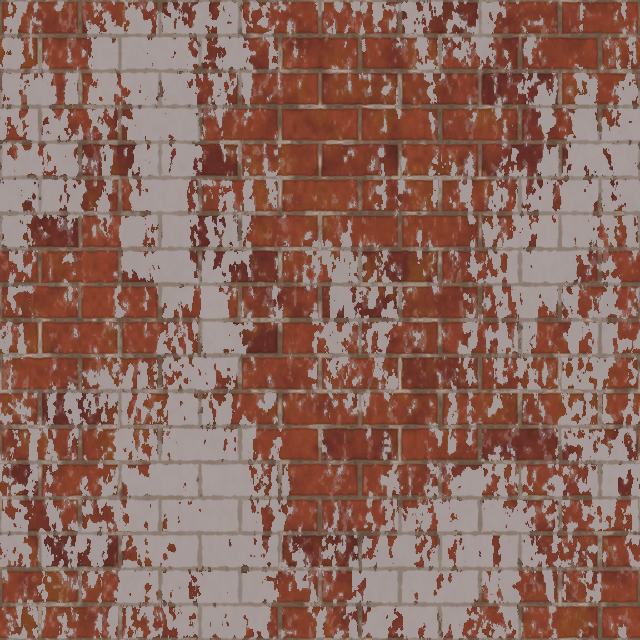
Write a WebGL 1 fragment shader that draws this texture.

```glsl
precision highp float;
uniform vec2 u_resolution;

#define GRID vec2(8.0, 18.0)
#define JOINT_HALF_WIDTH 0.0031
#define PAINT_BIAS -0.12
#define STREAK_CELLS vec2(72.0, 13.0)
#define GRAIN_CELLS vec2(128.0, 84.0)
#define BRICK_RED vec3(0.53, 0.255, 0.175)
#define BRICK_DARK vec3(0.39, 0.18, 0.155)
#define BRICK_OCHRE vec3(0.52, 0.29, 0.15)
#define MORTAR vec3(0.46, 0.37, 0.30)
#define MORTAR_PALE vec3(0.64, 0.57, 0.52)
#define PAINT vec3(0.65, 0.615, 0.61)

float hash(vec2 p) {
  vec3 q = fract(p.xyx * 0.1031);
  q += dot(q, q.yzx + 33.33);
  return fract((q.x + q.y) * q.z);
}

// Value noise that wraps after a whole number of cells
float wrapNoise(vec2 p, vec2 period, float seed) {
  vec2 i = floor(p), f = fract(p);
  f = f * f * (3.0 - 2.0 * f);
  vec2 a = mod(i, period) + seed;
  vec2 b = mod(i + 1.0, period) + seed;
  return mix(mix(hash(a), hash(vec2(b.x, a.y)), f.x),
             mix(hash(vec2(a.x, b.y)), hash(b), f.x), f.y);
}

float fbm(vec2 uv, vec2 cells, float seed) {
  float sum = 0.0, weight = 0.533;
  for (int octave = 0; octave < 4; octave++) {
    sum += weight * wrapNoise(uv * cells, cells, seed);
    cells *= 2.0;
    weight *= 0.5;
    seed += 17.0;
  }
  return sum;
}

// Soft wrapped ellipse where the paint has held on
float paintZone(vec2 uv, vec2 center, vec2 radius) {
  vec2 d = (fract(uv - center + 0.5) - 0.5) / radius;
  return exp(-dot(d, d));
}

float zones(vec2 uv) {
  return 0.36 * paintZone(uv, vec2(0.27, 0.75), vec2(0.07, 0.38))
       + 0.34 * paintZone(uv, vec2(0.35, 0.18), vec2(0.10, 0.18))
       + 0.42 * paintZone(uv, vec2(0.67, 0.11), vec2(0.12, 0.13))
       + 0.27 * paintZone(uv, vec2(0.56, 0.57), vec2(0.07, 0.10))
       + 0.27 * paintZone(uv, vec2(0.86, 0.57), vec2(0.09, 0.15))
       + 0.24 * paintZone(uv, vec2(0.01, 0.72), vec2(0.08, 0.20))
       - 0.20 * paintZone(uv, vec2(0.60, 0.81), vec2(0.18, 0.12))
       - 0.16 * paintZone(uv, vec2(0.62, 0.37), vec2(0.22, 0.09));
}

void main() {
  vec2 uv = gl_FragCoord.xy / u_resolution;
  float pixel = 1.0 / min(u_resolution.x, u_resolution.y);

  // Shared wear noises
  float broad = fbm(uv, vec2(6.0, 4.0), 3.0);
  float grain = fbm(uv, GRAIN_CELLS, 41.0);
  vec2 slanted = uv + vec2(0.04 * (broad - 0.5), 0.0);
  float streak = fbm(slanted, STREAK_CELLS, 97.0);
  float flake = fbm(uv, vec2(34.0, 22.0), 151.0);

  // Running bond with ragged joints
  vec2 wall = uv * GRID;
  float row = floor(wall.y);
  wall.x += 0.5 * mod(row + 1.0, 2.0);
  vec2 brickId = vec2(mod(floor(wall.x), GRID.x), row);
  vec2 f = fract(wall);
  vec2 toEdge = min(f, 1.0 - f) / GRID;
  float edge = min(toEdge.x, toEdge.y) + 0.005 * (grain - 0.5);
  float soft = max(pixel, 0.0011);
  float joint = 1.0 - smoothstep(JOINT_HALF_WIDTH - soft, JOINT_HALF_WIDTH + soft, edge);
  float rim = 1.0 - smoothstep(JOINT_HALF_WIDTH, 0.008, edge);

  // Fired clay, varied by brick and mottled
  float tone = hash(brickId + 211.0);
  float mottle = fbm(uv, vec2(26.0, 30.0), 263.0);
  vec3 color = mix(BRICK_RED, BRICK_DARK,
                   clamp(0.9 * smoothstep(0.6, 1.0, tone) + 1.8 * (mottle - 0.47), 0.0, 1.0));
  color = mix(color, BRICK_OCHRE,
              smoothstep(0.5, 0.72, flake) * (0.35 + 0.5 * hash(brickId + 307.0)));
  color *= (0.87 + 0.26 * grain) * (1.0 - 0.16 * rim);

  // Mortar with pale lime patches
  vec3 mortar = mix(MORTAR, MORTAR_PALE, smoothstep(0.48, 0.68, flake));
  color = mix(color, mortar * (0.72 + 0.56 * grain), joint);

  // Peeling paint: broad patches broken by vertical streaks and specks
  float cover = PAINT_BIAS + zones(uv) + 0.65 * (broad - 0.5)
              + 0.95 * (streak - 0.5) + 0.75 * (grain - 0.5)
              + 0.45 * (flake - 0.5) + 0.06 * (hash(brickId + 401.0) - 0.5)
              - 0.10 * joint;
  float film = smoothstep(-0.22, 0.0, cover) * smoothstep(0.42, 0.62, grain);
  float chipShadow = smoothstep(-0.06, -0.01, cover);
  float paint = smoothstep(-0.015, 0.03, cover);
  color = mix(color, PAINT, 0.42 * film);
  color *= 1.0 - 0.14 * chipShadow * (1.0 - paint);
  vec3 coat = PAINT * (0.97 + 0.06 * broad);
  coat = mix(coat, MORTAR, joint * (0.25 + 0.5 * flake));
  color = mix(color, coat, 0.95 * paint);

  gl_FragColor = vec4(color, 1.0);
}
```
